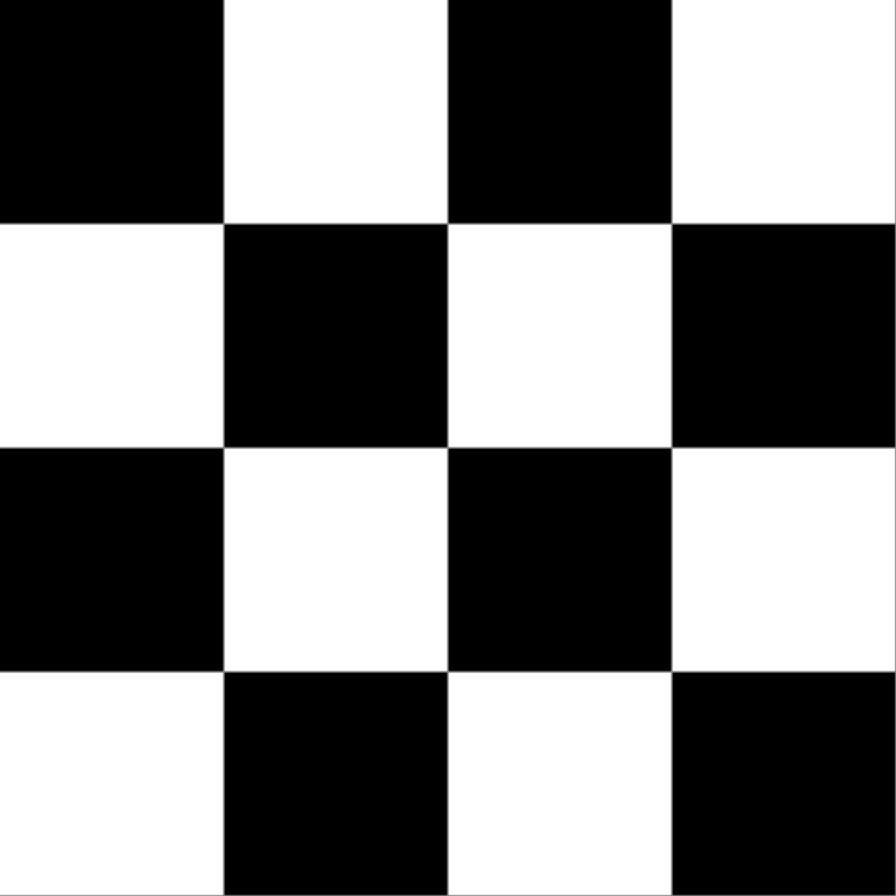
This pattern is drawn by a Shadertoy shader. Its source:

```glsl
// Four by four black and white checkerboard with softly blended cell edges.

const float CELLS = 4.0;            // cells across and down
const float EDGE_SOFTNESS = 0.0074; // half width of an edge blend, in cells
const float EDGE_SHIFT = 0.0005;    // small drift of the edges, in cells
const vec3 DARK = vec3(0.0);
const vec3 LIGHT = vec3(1.0);

// Signed distance to the nearest cell edge, positive in even cells
vec2 signedEdgeDistance(vec2 cellPos) {
    return abs(mod(cellPos - 0.5, 2.0) - 1.0) - 0.5;
}

// Square wave per axis, running from -1 to 1 with a linear blend at each edge
vec2 softSquareWave(vec2 cellPos, vec2 halfWidth) {
    return clamp(signedEdgeDistance(cellPos) / halfWidth, -1.0, 1.0);
}

// Share of the light colour: 0 where the parities agree, 1 where they differ
float checker(vec2 cellPos, vec2 halfWidth) {
    vec2 wave = softSquareWave(cellPos, halfWidth);
    return 0.5 - 0.5 * wave.x * wave.y;
}

void mainImage(out vec4 fragColor, in vec2 fragCoord) {
    // Cell coordinates, counted from the upper left corner
    vec2 uv = fragCoord / iResolution.xy;
    vec2 cellPos = vec2(uv.x, 1.0 - uv.y) * CELLS + EDGE_SHIFT;

    // The left and top borders stay crisp; the right and bottom ones blend
    cellPos = max(cellPos, vec2(0.5));

    // Never blend over less than one pixel
    vec2 halfPixel = 0.5 * CELLS / iResolution.xy;
    vec2 halfWidth = max(vec2(EDGE_SOFTNESS), halfPixel);

    fragColor = vec4(mix(DARK, LIGHT, checker(cellPos, halfWidth)), 1.0);
}
```
